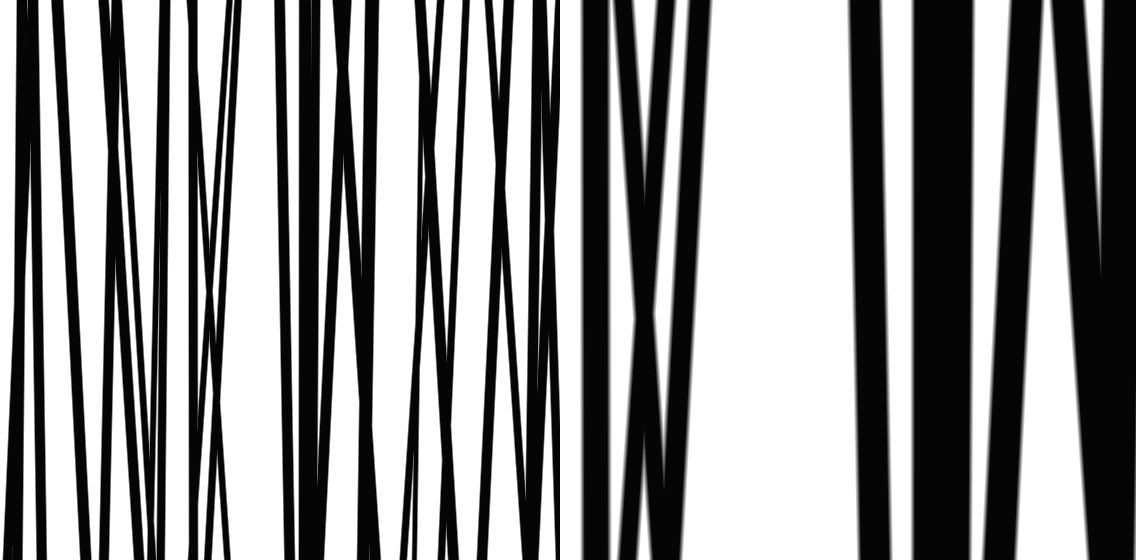
Left, the full canvas; right, a detail of the centre.
Reproduce this pattern procedurally as a Shadertoy shader.

```glsl
const vec3 PAPER_COLOR = vec3(1.0);
const vec3 INK_COLOR = vec3(0.02);
const int LINE_COUNT = 31;            // lines across the canvas
const int MARGIN_LINES = 4;           // extra lines beyond each side
const float SCATTER = 2.8;            // sideways jitter, in line spacings
const float MAX_LEAN = 0.07;          // sideways drift over the full height
const float MIN_WIDTH = 0.005;
const float MAX_WIDTH = 0.020;
const float EDGE_SOFTNESS = 0.0014;   // half the width of the edge ramp
const uint SEED = 17u;

// Integer hash to a value in 0..1
float hash(uint n) {
    n = (n ^ 61u) ^ (n >> 16);
    n *= 9u;
    n ^= n >> 4;
    n *= 668265261u;
    n ^= n >> 15;
    return float(n & 65535u) / 65535.0;
}

// Signed distance to one leaning stroke; negative inside
float strokeDistance(vec2 p, int index) {
    uint key = uint(index + MARGIN_LINES) * 4u + SEED * 1024u;
    float jitter = (hash(key) - 0.5) * SCATTER;
    float center = (float(index) + 0.5 + jitter) / float(LINE_COUNT);
    float lean = (hash(key + 1u) * 2.0 - 1.0) * MAX_LEAN;
    float width = mix(MIN_WIDTH, MAX_WIDTH, sqrt(hash(key + 2u)));
    float offset = p.x - center - lean * (p.y - 0.5);
    return abs(offset) * inversesqrt(1.0 + lean * lean) - 0.5 * width;
}

void mainImage(out vec4 fragColor, in vec2 fragCoord) {
    vec2 p = fragCoord / iResolution.xy;

    // Union of all strokes
    float nearest = 1.0;
    for (int i = -MARGIN_LINES; i < LINE_COUNT + MARGIN_LINES; i++) {
        nearest = min(nearest, strokeDistance(p, i));
    }

    // Soft edge, never narrower than one pixel
    float softness = max(EDGE_SOFTNESS, 0.5 / iResolution.x);
    float ink = clamp(0.5 - 0.5 * nearest / softness, 0.0, 1.0);
    fragColor = vec4(mix(PAPER_COLOR, INK_COLOR, ink), 1.0);
}
```
